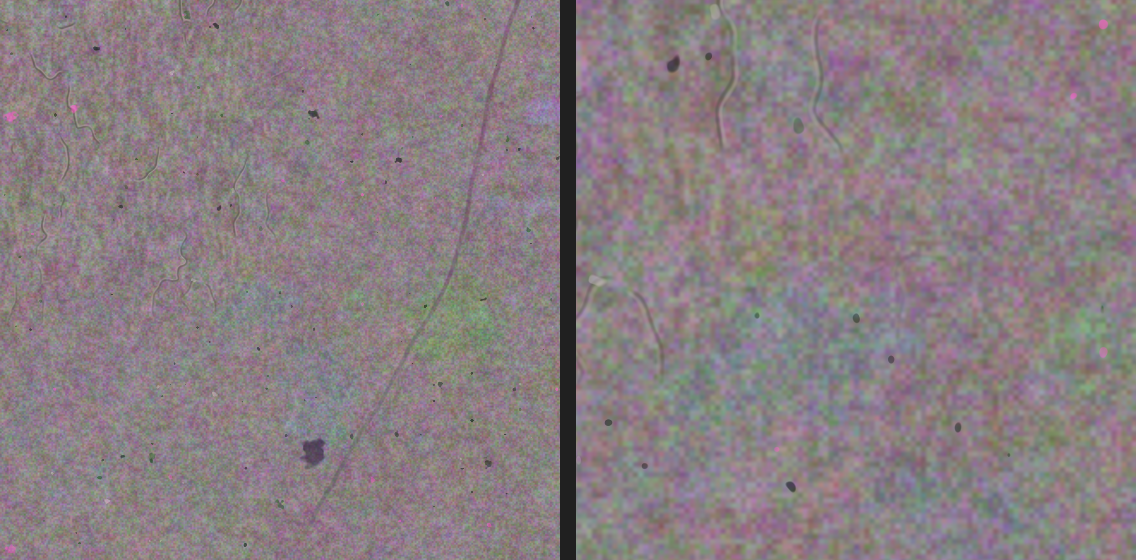
Left, the full canvas; right, a detail of the centre.
Give the GLSL for this texture, as a WebGL 1 fragment shader.

```glsl
precision highp float;
// Mottled grey-mauve heath seen from above, with a faint track, patches, creases and specks.

uniform vec2 u_resolution;

// Colours
const vec3 GROUND = vec3(0.550, 0.500, 0.517);
const vec3 GREEN_TINT = vec3(-0.050, 0.045, -0.055);
const vec3 BLUE_TINT = vec3(-0.040, 0.022, 0.030);
const vec3 LILAC_TINT = vec3(0.030, 0.030, 0.120);
const vec3 TRACK_LOW = vec3(0.43, 0.42, 0.44);
const vec3 TRACK_HIGH = vec3(0.46, 0.34, 0.41);
const vec3 CREASE_DARK = vec3(0.34, 0.33, 0.30);
const vec3 CREASE_PALE = vec3(0.70, 0.65, 0.63);
const vec3 SPECK_DARK = vec3(0.18, 0.20, 0.19);
const vec3 SPECK_GREEN = vec3(0.24, 0.36, 0.22);
const vec3 SPECK_PINK = vec3(0.86, 0.40, 0.72);
const vec3 SPECK_PALE = vec3(0.72, 0.67, 0.69);
const vec3 THICKET = vec3(0.29, 0.21, 0.29);

// Grain: brightness, green against red, blue against yellow
const vec3 LIGHT_AXIS = vec3(0.066);
const vec3 GREEN_AXIS = vec3(-0.056, 0.066, -0.030);
const vec3 BLUE_AXIS = vec3(-0.012, -0.014, 0.080);
const float GRAIN_START = 8.0;
const float GRAIN_STEP = 2.1;
const float GRAIN_BASE = 0.12;
const float GRAIN_GAIN = 1.45;

// Sizes in canvas heights
const float TRACK_WIDTH = 0.0040;
const float CREASE_WIDTH = 0.0013;
const float SPECK_CHANCE = 0.06;

vec3 hash3(vec2 p) {
  vec3 q = fract(p.xyx * vec3(0.1031, 0.1030, 0.0973));
  q += dot(q, q.yxz + 33.33);
  return fract((q.xxy + q.yzz) * q.zyx);
}

// Three independent value noises, each from -1 to 1
vec3 noise3(vec2 p) {
  vec2 i = floor(p), f = fract(p);
  f = f * f * (3.0 - 2.0 * f);
  vec3 low = mix(hash3(i), hash3(i + vec2(1.0, 0.0)), f.x);
  vec3 high = mix(hash3(i + vec2(0.0, 1.0)), hash3(i + 1.0), f.x);
  return 2.0 * mix(low, high, f.y) - 1.0;
}

vec3 grain(vec2 p) {
  vec3 sum = vec3(0.0);
  float frequency = GRAIN_START, weight = GRAIN_BASE;
  for (int i = 0; i < 6; i++) {
    sum += weight * noise3(p * frequency + 17.3 * float(i));
    frequency *= GRAIN_STEP;
    weight *= GRAIN_GAIN;
  }
  return sum;
}

// Soft ellipse with a ragged edge
float blotch(vec2 p, vec2 centre, vec2 radius, float ragged) {
  float d = length((p - centre) / radius) + ragged;
  return 1.0 - smoothstep(0.6, 1.15, d);
}

float creaseField(vec2 p) {
  vec2 q = p + 0.012 * noise3(p * 45.0).xy;
  return noise3(q * vec2(20.0, 11.0) + 41.0).x;
}

// Signed distance to the winding crease lines
float creaseDistance(vec2 p) {
  const float e = 0.001;
  float f = creaseField(p);
  vec2 slope = vec2(creaseField(p + vec2(e, 0.0)), creaseField(p + vec2(0.0, e))) - f;
  return f / max(length(slope) / e, 4.0);
}

// Track: straight below, bending upwards above the middle
float trackDistance(vec2 p) {
  float t = p.y - 0.52;
  float bend = 0.5 * (t + sqrt(t * t + 0.002));
  float top = max(p.y - 0.8, 0.0);
  float x = 0.515 + 0.58 * p.y - 0.39 * bend + 0.4 * top * top;
  return abs(p.x - x + 0.003 * noise3(p * 18.0).x) * 0.89;
}

// Sparse ragged specks; each layer is finer than the last
vec3 addSpecks(vec3 colour, vec2 p) {
  float cells = 13.0;
  float ragged = 0.7 * noise3(p * 190.0).x;
  for (int i = 0; i < 3; i++) {
    vec2 id = floor(p * cells) + 71.0 * float(i);
    vec3 place = hash3(id), kind = hash3(id + 137.0);
    vec2 offset = fract(p * cells) - mix(vec2(0.25), vec2(0.75), place.xy);
    vec2 radius = mix(vec2(0.06), vec2(0.13), kind.yz);
    float cover = blotch(offset, vec2(0.0), radius, ragged) * step(place.z, SPECK_CHANCE);
    vec3 tone = kind.x < 0.35 ? SPECK_DARK : kind.x < 0.65 ? SPECK_GREEN
              : kind.x < 0.8 ? SPECK_PINK : SPECK_PALE;
    colour = mix(colour, tone + 0.5 * (colour - GROUND), mix(0.45, 0.85, kind.y) * cover);
    cells *= 1.9;
  }
  return colour;
}

void main() {
  vec2 p = gl_FragCoord.xy / u_resolution.y;
  float pixel = 1.0 / u_resolution.y;
  vec3 g = grain(p);
  float ragged = 0.30 * noise3(p * 30.0).y + 0.25 * noise3(p * 110.0).z;

  // Ground and broad patches
  vec3 colour = GROUND + g.x * LIGHT_AXIS + g.y * GREEN_AXIS + g.z * BLUE_AXIS;
  colour += GREEN_TINT * blotch(p, vec2(0.82, 0.43), vec2(0.085, 0.10), ragged);
  colour += GREEN_TINT * 0.8 * blotch(p, vec2(0.65, 0.46), vec2(0.045, 0.035), ragged);
  colour += BLUE_TINT * blotch(p, vec2(0.46, 0.45), vec2(0.075, 0.045), ragged);
  colour += BLUE_TINT * 0.8 * blotch(p, vec2(0.56, 0.29), vec2(0.08, 0.12), ragged);
  colour += LILAC_TINT * blotch(p, vec2(0.98, 0.80), vec2(0.045, 0.028), ragged);
  colour += LILAC_TINT * 0.6 * blotch(p, vec2(0.91, 0.63), vec2(0.08, 0.02), ragged);

  // Upright wisps and broken creases, mostly at the upper left
  float region = smoothstep(0.62, 0.38, p.x) * smoothstep(0.34, 0.56, p.y);
  vec2 bent = p + 0.008 * noise3(p * 24.0).xy;
  colour += 0.045 * region * noise3(bent * vec2(150.0, 42.0)).x;
  float d = creaseDistance(p);
  float broken = region * smoothstep(0.05, 0.5, noise3(p * 15.0 + 5.0).y + 0.4 * noise3(p * 60.0).x);
  float dark = 1.0 - smoothstep(0.0, CREASE_WIDTH + pixel, abs(d));
  float pale = 1.0 - smoothstep(0.0, CREASE_WIDTH + pixel, abs(d - 2.0 * CREASE_WIDTH));
  colour = mix(colour, CREASE_PALE, 0.5 * broken * pale);
  colour = mix(colour, CREASE_DARK, 0.6 * broken * dark);

  // Track, thicket and specks
  float track = 1.0 - smoothstep(0.4 * TRACK_WIDTH, 1.4 * TRACK_WIDTH, trackDistance(p));
  track *= smoothstep(0.01, 0.10, p.y) * (0.62 + 0.2 * noise3(p * 25.0).z);
  vec3 trackTone = mix(TRACK_LOW, TRACK_HIGH, smoothstep(0.3, 0.6, p.y));
  colour = mix(colour, trackTone + 0.6 * (colour - GROUND), track);
  float thicket = blotch(p, vec2(0.56, 0.19), vec2(0.016, 0.024), 2.0 * ragged);
  colour = mix(colour, THICKET + 0.4 * (colour - GROUND), 0.8 * thicket);
  colour = addSpecks(colour, p);

  gl_FragColor = vec4(clamp(colour, 0.0, 1.0), 1.0);
}
```
